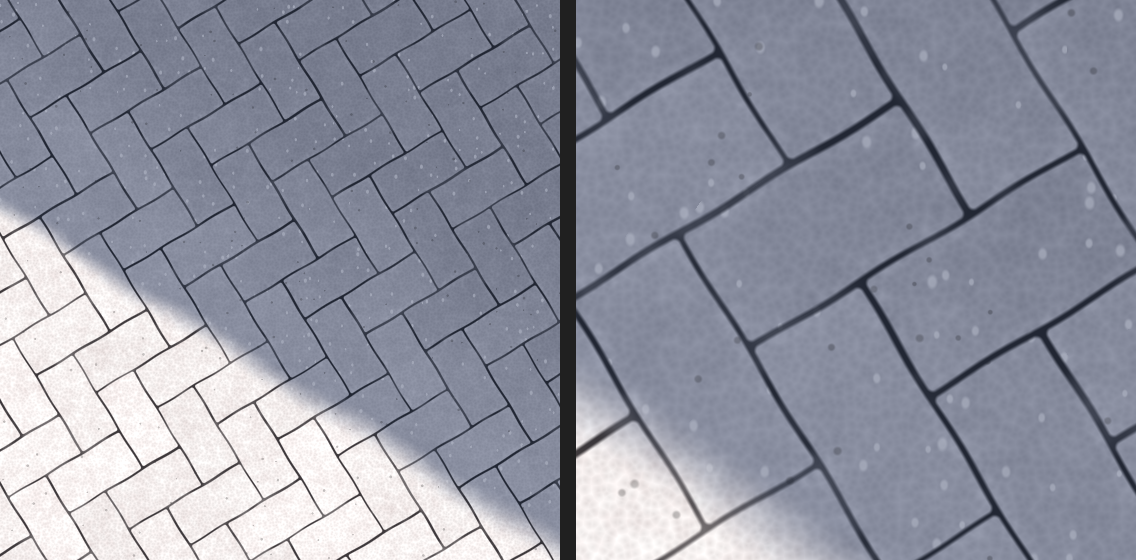
Left: the whole. Right: its middle third, enlarged.
This texture is drawn by a three.js fragment shader. Its source:

```glsl
// Tilted herringbone paving of 2:1 stone blocks, crossed by a soft diagonal shadow.
// Blocks come from a mod-4 cell rule and a rounded box distance; layered sines
// and cellular noise give the mottling, grain, pale specks and pits.
varying vec2 vUv;

const vec2 ORIGIN = vec2(0.0534, 0.790);    // corner where the block grid starts
const vec2 AXIS_U = vec2(0.0659, 0.0402);   // one block width, rising to the right
const vec2 AXIS_V = vec2(-0.0414, 0.0686);  // one block width, rising to the left

const vec3 SHADE_NEAR = vec3(0.545, 0.565, 0.635);
const vec3 SHADE_FAR = vec3(0.465, 0.485, 0.555);
const vec3 SUNLIT = vec3(0.975, 0.952, 0.948);
const vec3 SPECK = vec3(0.68, 0.70, 0.76);
const vec3 JOINT_SHADE = vec3(0.13, 0.15, 0.20);
const vec3 JOINT_SUN = vec3(0.24, 0.22, 0.23);

float hash(vec2 p) {
  vec3 q = fract(vec3(p.xyx) * 0.1031);
  q += dot(q, q.yzx + 33.33);
  return fract((q.x + q.y) * q.z);
}

// Distance to the nearest scattered point, and that point's random value
vec2 cellular(vec2 p) {
  vec2 cell = floor(p);
  vec2 nearest = vec2(9.0, 0.0);
  for (int j = -1; j <= 1; j++) {
    for (int i = -1; i <= 1; i++) {
      vec2 c = cell + vec2(float(i), float(j));
      vec2 point = c + vec2(hash(c), hash(c + 57.3));
      float d = length(point - p);
      if (d < nearest.x) nearest = vec2(d, hash(c + 113.7));
    }
  }
  return nearest;
}

// Layered, turning sines, roughly -1 to 1
float mottle(vec2 p) {
  float sum = 0.0;
  float gain = 0.5;
  for (int i = 0; i < 5; i++) {
    p = mat2(0.8, 0.6, -0.6, 0.8) * p * 1.7 + 1.3;
    sum += gain * sin(p.x + 1.5 * sin(p.y * 0.8)) * cos(p.y);
    gain *= 0.75;
  }
  return sum;
}

// Herringbone block under p: local position in xy, half size in zw
vec4 herringbone(vec2 p, out vec2 id) {
  vec2 cell = floor(p);
  float kind = mod(cell.x + cell.y, 4.0);
  bool along = kind < 1.5;
  id = cell;
  if (kind > 0.5 && along) id.x -= 1.0;
  if (kind > 2.5) id.y -= 1.0;
  vec2 halfSize = along ? vec2(1.0, 0.5) : vec2(0.5, 1.0);
  return vec4(p - id - halfSize, halfSize);
}

float roundedBox(vec2 p, vec2 halfSize, float radius) {
  vec2 q = abs(p) - halfSize + radius;
  return length(max(q, 0.0)) + min(max(q.x, q.y), 0.0) - radius;
}

// Scattered dots; only the given share of the cells holds one
float specks(vec2 p, float share, float radius) {
  vec2 c = cellular(p);
  float size = radius * (0.5 + 0.5 * c.y / share);
  return step(c.y, share) * (1.0 - smoothstep(size * 0.4, size, c.x));
}

void main() {
  // Block layout with slightly uneven edges
  vec2 d = vUv - ORIGIN;
  vec2 p = vec2(dot(d, AXIS_U) / dot(AXIS_U, AXIS_U), dot(d, AXIS_V) / dot(AXIS_V, AXIS_V));
  p += 0.010 * sin(p.yx * 5.3 + 2.0 * sin(p * 2.1));
  vec2 id;
  vec4 block = herringbone(p, id);
  float tone = hash(id + 40.0) - 0.5;
  vec2 shift = 0.012 * (vec2(hash(id + 71.0), hash(id + 93.0)) - 0.5);
  float edge = roundedBox(block.xy + shift, block.zw - 0.018, 0.05);

  // Sunlight: positive below the diagonal, with a ragged penumbra
  float sunSide = (0.629 - 0.615 * vUv.x - vUv.y) * 0.852;
  sunSide += 0.005 * sin(vUv.x * 21.0) + 0.003 * mottle(vUv * 30.0);
  float penumbra = mix(0.022, 0.036, vUv.x);
  float sun = smoothstep(-penumbra, penumbra, sunSide);

  // Stone surface
  float cloud = mottle(vUv * 16.0 + tone * 30.0);
  float fine = mottle(vUv * 75.0 + tone * 50.0);
  float grain = cellular(vUv * 190.0).x - 0.47;
  float depth = smoothstep(0.0, 0.55, -sunSide);
  vec3 shade = mix(SHADE_NEAR, SHADE_FAR, clamp(depth + tone * 0.65, 0.0, 1.0));
  shade += 0.022 * tone + 0.014 * cloud + 0.016 * fine + 0.045 * grain;
  shade = mix(shade, SPECK, 0.65 * specks(vUv * vec2(75.0, 55.0), 0.14, 0.30));
  vec3 lit = SUNLIT + 0.035 * tone;
  lit += vec3(0.022, 0.030, 0.030) * (cloud + 1.2 * fine) + 0.10 * grain;
  vec3 stone = mix(shade, lit, sun);
  stone *= 1.0 - 0.22 * specks(vUv * 48.0 + 19.0, 0.09, 0.17);

  // Worn rim, then the dark joint
  float rim = smoothstep(-0.11, -0.04, edge) * (0.5 + 0.5 * fine);
  stone += 0.03 * rim * (1.0 - sun);
  float wear = mix(0.72, 1.0, smoothstep(-0.5, 0.3, mottle(p * 0.9)));
  float joint = smoothstep(-0.022, 0.012, edge) * wear;
  vec3 jointColor = mix(JOINT_SHADE, JOINT_SUN, sun);
  gl_FragColor = vec4(clamp(mix(stone, jointColor, joint), 0.0, 1.0), 1.0);
}
```
